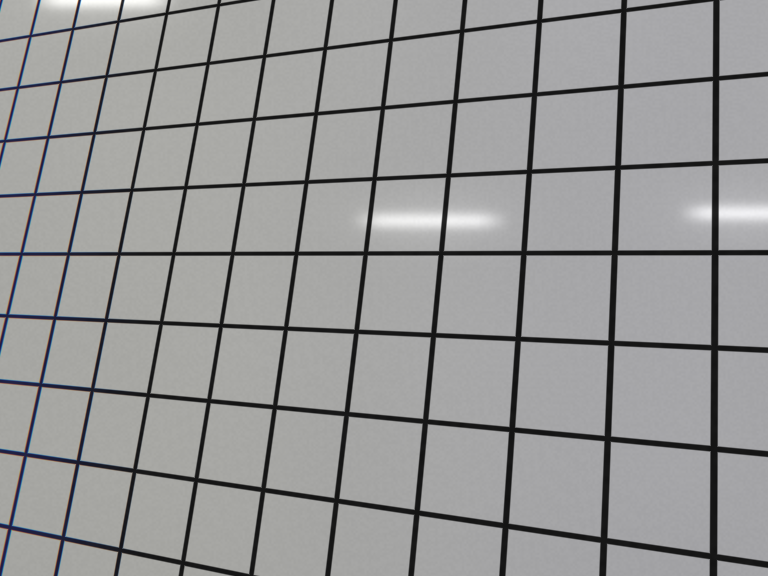
Give the GLSL for this pattern, as a WebGL 1 fragment shader.

```glsl
precision highp float;
// Glossy grey board with a black square grid seen in perspective, with soft lamp reflections.
uniform vec2 u_resolution;

float hash(vec2 p) {
  return fract(sin(dot(p, vec2(127.1, 311.7))) * 43758.5453);
}

float valueNoise(vec2 p) {
  vec2 cell = floor(p), f = fract(p);
  f = f * f * (3.0 - 2.0 * f);
  return mix(mix(hash(cell), hash(cell + vec2(1.0, 0.0)), f.x),
             mix(hash(cell + vec2(0.0, 1.0)), hash(cell + 1.0), f.x), f.y);
}

// Coverage of one family of lines; numer/denom is the board coordinate, in cells.
float lineFamily(vec3 numer, vec3 denom, vec3 point, float width) {
  float depth = dot(denom, point);
  float coord = dot(numer, point) / depth;
  float slope = length((numer.xy - coord * denom.xy) / depth);
  float dist = (abs(fract(coord + 0.5) - 0.5) - 0.5 * width) / slope;
  float blur = 0.5 / u_resolution.y + 0.0008;
  return 1.0 - smoothstep(-blur, blur, dist);
}

// Perspective grid: columns of the board-to-canvas projection, inverted by cross products.
float gridLines(vec2 p) {
  vec3 across = vec3(-0.11183, 0.02726, 0.0492);
  vec3 down = vec3(-0.03575, -0.16695, -0.02816);
  vec3 origin = vec3(1.24306, 0.8635, 1.0);
  vec3 denom = cross(across, down);
  vec3 point = vec3(p, 1.0);
  float upright = lineFamily(cross(down, origin), denom, point, 0.064);
  float level = lineFamily(cross(origin, across), denom, point, 0.055);
  return max(upright, level);
}

// Long lamp reflection: bright core with a faint halo.
float lampGlare(vec2 p, vec2 center, float halfLength) {
  vec2 d = p - center;
  float ends = 1.0 - smoothstep(0.55 * halfLength, 1.1 * halfLength, abs(d.x));
  float core = exp(-d.y * d.y / 0.00022) * ends;
  float halo = exp(-d.y * d.y / 0.0025 - d.x * d.x / (halfLength * halfLength));
  return 0.8 * core + 0.16 * halo;
}

void main() {
  vec2 p = gl_FragCoord.xy / u_resolution.y;

  // Board surface: gentle shading, faint mottling and fine grain
  vec3 board = mix(vec3(0.66, 0.66, 0.645), vec3(0.65, 0.65, 0.66), smoothstep(0.2, 1.2, p.x));
  board += 0.02 * (p.y - 0.5) + 0.012 * (valueNoise(p * 5.0) - 0.5);
  board += 0.018 * (valueNoise(p * 260.0) - 0.5);

  // Lamp reflections
  float glare = lampGlare(p, vec2(0.747, 0.617), 0.135)
              + lampGlare(p, vec2(1.3, 0.63), 0.12)
              + 1.2 * lampGlare(p, vec2(0.18, 1.0), 0.125);
  board += 0.3 * glare;

  // Lines, with colour fringes and a blue cast toward the left edge
  float leftEdge = 1.0 - smoothstep(0.0, 0.28, p.x);
  vec2 fringe = vec2(0.0011, 0.0005) * leftEdge;
  vec3 coverage = vec3(gridLines(p - fringe), gridLines(p), gridLines(p + fringe));
  vec3 ink = mix(vec3(0.085), vec3(0.12, 0.13, 0.26), leftEdge);
  ink += 0.02 * (valueNoise(p * 90.0) - 0.5) + 0.05 * glare;

  gl_FragColor = vec4(clamp(mix(board, ink, coverage), 0.0, 1.0), 1.0);
}
```
